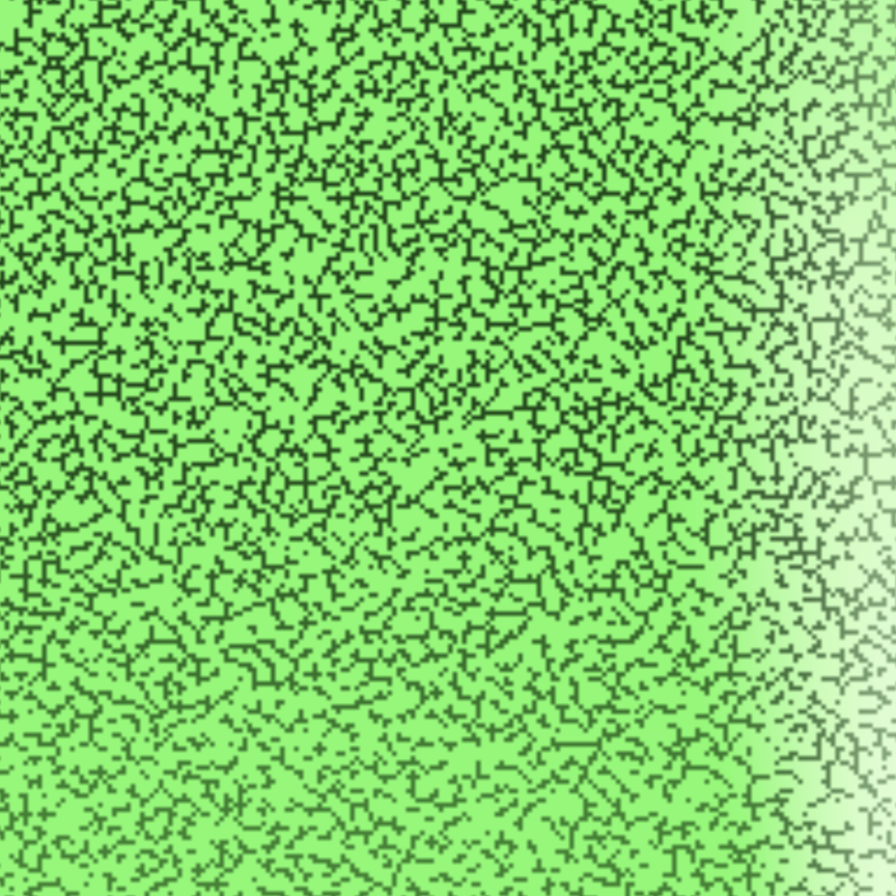
Reproduce this texture procedurally as a Shadertoy shader.

```glsl
// Maze of thin, broken dark worms on bright green, fading to pale at the right.
// Blurred hash noise is thinned to its ridges on a coarse grid of cells, and
// the cells are blended softly; ink and ground follow slow gradients.

#define CELLS 192.0        // grid cells across the canvas
#define RIDGE_LEVEL 0.48   // lowest noise value that is inked
#define FLATTEN 0.06       // how much upright lines thin out at the bottom
#define GROUND vec3(0.59, 0.97, 0.48)
#define PALE vec3(0.84, 0.99, 0.77)
#define INK_TOP vec3(0.14, 0.28, 0.11)
#define INK_BOTTOM vec3(0.27, 0.50, 0.21)
#define INK_PALE vec3(0.34, 0.46, 0.31)

// Integer hash of a cell, 0 to 1
float hash(ivec2 cell) {
    uvec2 q = uvec2(cell + 4096);
    uint h = q.x * 1597334677u ^ q.y * 3812015801u;
    h = (h ^ (h >> 16)) * 2146121005u;
    h = (h ^ (h >> 15)) * 2221713035u;
    h ^= h >> 16;
    return float(h & 65535u) / 65535.0;
}

// White noise blurred by a 3 by 3 binomial kernel
float blurredNoise(ivec2 cell) {
    float sum = 0.0;
    for (int y = -1; y <= 1; y++)
        for (int x = -1; x <= 1; x++)
            sum += hash(cell + ivec2(x, y)) * float((2 - abs(x)) * (2 - abs(y)));
    return sum / 16.0;
}

// 1 where the cell lies on a ridge of the noise, else 0
float worm(ivec2 cell) {
    const ivec2 right = ivec2(1, 0);
    const ivec2 up = ivec2(0, 1);
    float height = float(cell.y) / CELLS;
    float center = blurredNoise(cell);
    float sides = max(blurredNoise(cell + right), blurredNoise(cell - right));
    float ends = max(blurredNoise(cell + up), blurredNoise(cell - up));
    float uprightLevel = RIDGE_LEVEL + FLATTEN * (1.0 - smoothstep(0.1, 0.7, height));
    bool level = center > ends && center > RIDGE_LEVEL;
    bool upright = center > sides && center > uprightLevel;
    return level || upright ? 1.0 : 0.0;
}

// Ink coverage, blended between the four nearest cell centers
float wormCoverage(vec2 uv) {
    vec2 p = uv * CELLS - 0.5;
    ivec2 cell = ivec2(floor(p));
    vec2 t = fract(p);
    t = mix(t, smoothstep(0.0, 1.0, t), 0.7);
    float low = mix(worm(cell), worm(cell + ivec2(1, 0)), t.x);
    float high = mix(worm(cell + ivec2(0, 1)), worm(cell + ivec2(1, 1)), t.x);
    return mix(low, high, t.y);
}

// Paleness of the right side, weaker at the top and later at the bottom
float paleness(vec2 uv) {
    float start = 0.74 + 0.07 * smoothstep(0.4, 0.0, uv.y);
    float strength = mix(1.0, 0.6, smoothstep(0.65, 1.0, uv.y));
    return strength * smoothstep(start, 0.96, uv.x);
}

void mainImage(out vec4 fragColor, in vec2 fragCoord) {
    vec2 uv = fragCoord / iResolution.xy;
    float pale = paleness(uv);

    // Ground: green to pale, almost white at the lower right edge
    vec3 ground = mix(GROUND, PALE, pale);
    float glow = smoothstep(0.93, 1.0, uv.x) * smoothstep(0.7, 0.1, uv.y);
    ground = mix(ground, vec3(0.93, 0.99, 0.90), 0.5 * glow);

    // Ink: deep at the top, lighter below, greyed and faded at the right
    vec3 ink = mix(INK_BOTTOM, INK_TOP, smoothstep(0.05, 0.6, uv.y));
    ink = mix(ink, INK_PALE, 0.85 * pale);
    ink = mix(ink, ground, 0.35 * smoothstep(0.88, 1.0, uv.x));

    fragColor = vec4(mix(ground, ink, wormCoverage(uv)), 1.0);
}
```
